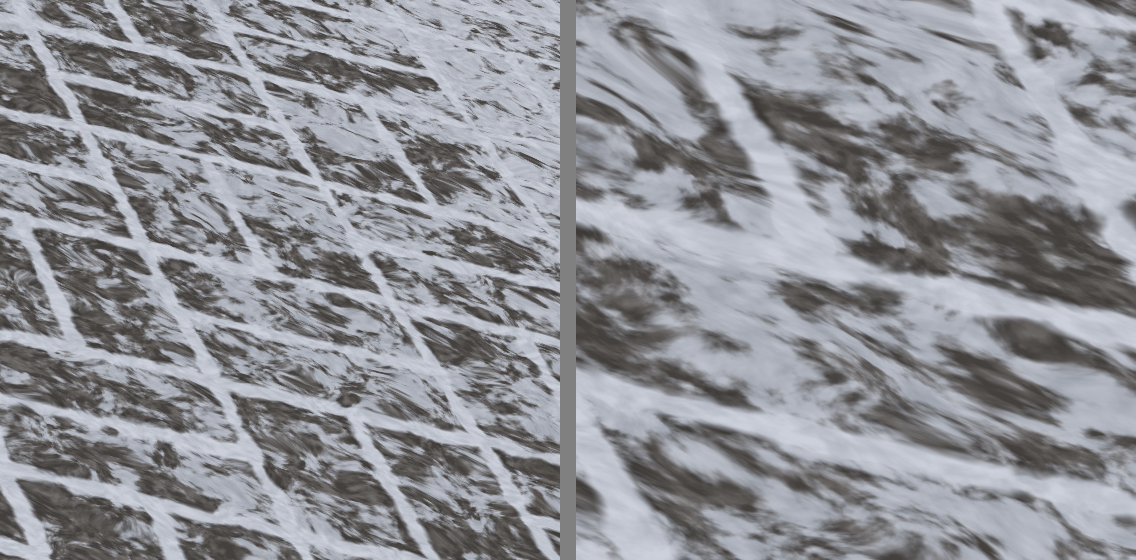
Left, the full canvas; right, a detail of the centre.
Write a WebGL 1 fragment shader that draws this texture.

```glsl
precision highp float;
// Basket-weave paving in perspective, with snow packed in the joints and dusted over the stones.

uniform vec2 u_resolution;

// Ground plane to canvas: canvas = (ORIGIN + AXIS_U * u + AXIS_V * v) / (1 + dot(TILT, uv)), y down
const vec2 ORIGIN = vec2(0.0495, 0.039);
const vec2 AXIS_U = vec2(0.402, 0.095);
const vec2 AXIS_V = vec2(0.090, 0.1764);
const vec2 TILT = vec2(0.005, -0.055);

const vec2 JOINT_HALF = vec2(0.037, 0.054);   // half joint width, in paving cells
const vec2 CELL_SIZE = vec2(0.30, 0.185);     // cell height across each axis, in canvas units
const float JOINT_RAGGED = 0.018;
const float JOINT_SOFT = 0.004;

const float GRAIN_FREQ = 13.0;
const float PATCH_FREQ = 2.3;
const float SNOW_LEVEL = -0.045;
const float SNOW_SOFT = 0.19;
const float DRIFT_GAIN = 0.27;
const float STONE_VARIATION = 0.10;

const vec3 STONE_DARK = vec3(0.265, 0.250, 0.240);
const vec3 STONE_LIGHT = vec3(0.435, 0.420, 0.415);
const vec3 SNOW_SHADE = vec3(0.635, 0.660, 0.705);
const vec3 SNOW_BRIGHT = vec3(0.800, 0.815, 0.855);

float hash(vec2 p) {
  p = fract(p * vec2(0.1031, 0.1137) + 0.371);
  p += dot(p, p.yx + 33.33);
  return fract((p.x + p.y) * p.x * 7.13);
}

float valueNoise(vec2 p) {
  vec2 i = floor(p);
  vec2 f = fract(p);
  f = f * f * (3.0 - 2.0 * f);
  return mix(mix(hash(i), hash(i + vec2(1.0, 0.0)), f.x),
             mix(hash(i + vec2(0.0, 1.0)), hash(i + 1.0), f.x), f.y);
}

float fbm(vec2 p) {
  float sum = 0.0;
  float weight = 0.533;
  for (int k = 0; k < 4; k++) {
    sum += weight * valueNoise(p);
    p = mat2(1.6, 1.2, -1.2, 1.6) * p + 17.3;
    weight *= 0.5;
  }
  return sum;
}

// Distance to the nearest scattered grain
float cellular(vec2 p) {
  vec2 i = floor(p);
  float nearest = 2.0;
  for (int y = -1; y <= 1; y++) {
    for (int x = -1; x <= 1; x++) {
      vec2 c = i + vec2(float(x), float(y));
      vec2 seed = c + vec2(hash(c + 5.7), hash(c + 41.2));
      nearest = min(nearest, length(seed - p));
    }
  }
  return nearest;
}

// Solve the perspective projection for paving coordinates
vec2 canvasToGround(vec2 p) {
  vec2 a = AXIS_U - TILT.x * p;
  vec2 b = AXIS_V - TILT.y * p;
  vec2 r = p - ORIGIN;
  return vec2(r.x * b.y - r.y * b.x, a.x * r.y - a.y * r.x) / (a.x * b.y - a.y * b.x);
}

void main() {
  vec2 p = gl_FragCoord.xy / u_resolution;
  p.y = 1.0 - p.y;
  vec2 ground = canvasToGround(p);

  // Each square cell holds two stones, turned in a checkerboard
  vec2 wobble = vec2(valueNoise(ground * 5.0), valueNoise(ground * 5.0 + 31.0)) - 0.5;
  vec2 laid = ground + wobble * vec2(0.018, 0.03);
  vec2 cell = floor(laid);
  vec2 split = mod(cell.x + cell.y, 2.0) > 0.5 ? vec2(2.0, 1.0) : vec2(1.0, 2.0);
  vec2 stoneId = floor(fract(laid) * split) + cell * 2.0;
  vec2 inStone = fract(fract(laid) * split);
  vec2 edge = min(inStone, 1.0 - inStone) / split;
  vec2 inset = (edge - JOINT_HALF) * CELL_SIZE;
  float edgeDist = min(inset.x, inset.y);

  // Layered grain, bent by a slower field so that the flecks curl
  vec2 warped = ground + 0.10 * (vec2(valueNoise(ground * 7.0 + 3.0), valueNoise(ground * 7.0 + 57.0)) - 0.5);
  float grain = fbm(warped * GRAIN_FREQ + 90.0);
  float fine = fbm(warped * GRAIN_FREQ * 2.6 + 140.0);
  float flecks = cellular(warped * GRAIN_FREQ * 1.7 + 60.0);
  float patches = fbm(ground * PATCH_FREQ + 23.0);

  // Snow lying on the stones, deepest in the upper right
  float drift = smoothstep(0.2, 0.85, p.x - 0.9 * p.y + 0.3 * (patches - 0.5));
  float stoneBias = (hash(stoneId + 7.0) - 0.5) * STONE_VARIATION;
  float depth = (grain - 0.5) * 1.15 + (fine - 0.5) * 0.45 + (0.45 - flecks) * 0.22
              + (patches - 0.5) * 0.75 + DRIFT_GAIN * drift + stoneBias + SNOW_LEVEL;
  float dusting = smoothstep(-SNOW_SOFT, SNOW_SOFT, depth);

  // Packed joints with crumbled edges
  float soft = max(JOINT_SOFT, 1.0 / min(u_resolution.x, u_resolution.y));
  float ragged = edgeDist - (grain - 0.5) * JOINT_RAGGED;
  float joint = 1.0 - smoothstep(-soft, soft, ragged);

  vec3 stone = mix(STONE_DARK, STONE_LIGHT, clamp(0.45 + (fine - 0.5) * 2.0 + (flecks - 0.45) * 0.5, 0.0, 1.0));
  stone *= mix(0.86, 1.0, smoothstep(0.0, 0.012, ragged));
  float compaction = max(joint, drift * 0.7);
  vec3 snow = mix(SNOW_SHADE, SNOW_BRIGHT, clamp(0.36 + 0.38 * compaction + (fine - 0.5) * 1.1, 0.0, 1.0));
  vec3 color = mix(stone, snow, max(joint, dusting * 0.94));
  gl_FragColor = vec4(color, 1.0);
}
```
